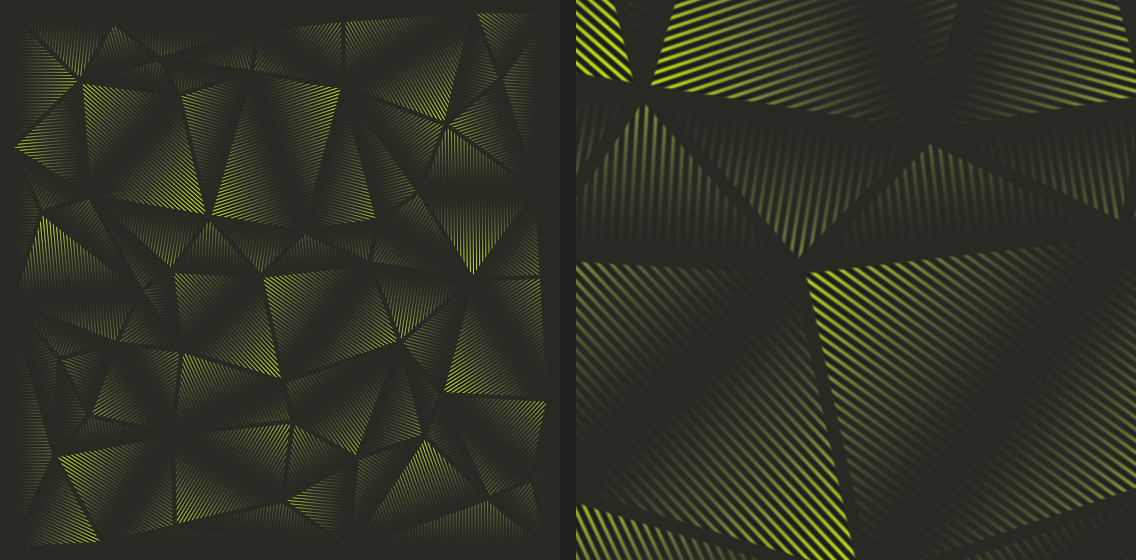
Left, the full canvas; right, a detail of the centre.
Give the GLSL for this background, as a three.js fragment shader.

```glsl
// Dark Delaunay mesh whose triangles are hatched with lines glowing lime toward one corner.
#define GRID 7
#define SITES 49
#define MARGIN 0.02
#define SPACING 0.0056
#define LINE_WIDTH 0.0021
#define SOFTNESS 0.001
#define EDGE_GAP 0.004
#define FULL_HEIGHT 0.175
#define GROUND vec3(0.16, 0.16, 0.14)
#define SHADE vec3(0.115, 0.115, 0.13)
#define OLIVE vec3(0.45, 0.49, 0.25)
#define LIME vec3(0.75, 0.88, 0.07)

varying vec2 vUv;
vec2 site[SITES];

vec2 hash22(vec2 p) {
  vec3 q = fract(p.xyx * vec3(0.1031, 0.1030, 0.0973));
  q += dot(q, q.yzx + 33.33);
  return fract((q.xx + q.yz) * q.zy);
}

float cross2(vec2 a, vec2 b) {
  return a.x * b.y - a.y * b.x;
}

// Signed distance of p to the left of the line from a to b.
float leftOf(vec2 a, vec2 b, vec2 p) {
  return cross2(b - a, p - a) / max(length(b - a), 1e-5);
}

// Jittered grid of sites, with the four corners pinned.
void scatterSites() {
  float last = float(GRID - 1);
  for (int i = 0; i < SITES; i++) {
    float row = floor((float(i) + 0.5) / float(GRID));
    vec2 cell = vec2(float(i) - row * float(GRID), row);
    vec2 jitter = 0.04 + 0.92 * hash22(cell + 17.0);
    vec2 side = abs(cell / last - 0.5);
    if (min(side.x, side.y) > 0.49) jitter = step(0.5, cell / last);
    vec2 pos = ((cell + jitter) / float(GRID) - 0.5) * 1.06 + 0.5;
    site[i] = clamp(pos, MARGIN, 1.0 - MARGIN);
  }
}

// Site closest to p, leaving out p itself.
vec2 nearestSite(vec2 p) {
  vec2 best = vec2(0.0);
  float bestDist = 9.0;
  for (int i = 0; i < SITES; i++) {
    float d = distance(site[i], p);
    if (d > 1e-6 && d < bestDist) {
      bestDist = d;
      best = site[i];
    }
  }
  return best;
}

// Walks across Delaunay triangles until one holds p; false outside the hull.
bool findTriangle(vec2 p, out vec2 a, out vec2 b, out vec2 c) {
  a = nearestSite(p);
  b = nearestSite(a);
  c = a;
  if (cross2(b - a, p - a) < 0.0) {
    vec2 swapped = a;
    a = b;
    b = swapped;
  }
  for (int hop = 0; hop < 16; hop++) {
    float bestCot = 1e6;
    bool found = false;
    for (int i = 0; i < SITES; i++) {
      vec2 s = site[i];
      float area = cross2(b - a, s - a);
      if (area > 1e-6) {
        float cot = dot(s - a, s - b) / area;
        if (cot < bestCot) {
          bestCot = cot;
          c = s;
          found = true;
        }
      }
    }
    if (!found) return false;
    if (cross2(c - b, p - b) < 0.0) a = c;
    else if (cross2(a - c, p - c) < 0.0) b = c;
    else return true;
  }
  return false;
}

void main() {
  vec2 a, b, c;
  vec3 color = GROUND;
  scatterSites();
  if (findTriangle(vUv, a, b, c)) {
    // Turn the triangle so that its longest side is the base ab.
    float ab = distance(a, b), bc = distance(b, c), ca = distance(c, a);
    vec2 oldA = a;
    if (bc > ab && bc >= ca) { a = b; b = c; c = oldA; }
    else if (ca > ab) { a = c; c = b; b = oldA; }

    // Hatching at right angles to the base, brighter with height.
    float along = dot(vUv - a, normalize(b - a));
    float glow = clamp(leftOf(a, b, vUv) / FULL_HEIGHT, 0.0, 1.0);
    float offset = abs(fract(along / SPACING) - 0.5) * SPACING;
    float line = 1.0 - smoothstep(0.5 * LINE_WIDTH - SOFTNESS, 0.5 * LINE_WIDTH + SOFTNESS, offset);

    // Gap along the two shorter sides.
    float rim = min(leftOf(b, c, vUv), leftOf(c, a, vUv));
    float inside = smoothstep(EDGE_GAP - SOFTNESS, EDGE_GAP + SOFTNESS, rim);

    vec3 ink = mix(GROUND, OLIVE, smoothstep(0.0, 0.6, glow));
    ink = mix(ink, LIME, smoothstep(0.35, 0.9, glow));
    vec3 gap = mix(GROUND, SHADE, smoothstep(0.25, 0.65, glow));
    color = mix(GROUND, mix(gap, ink, line), inside);
  }
  gl_FragColor = vec4(color, 1.0);
}
```
